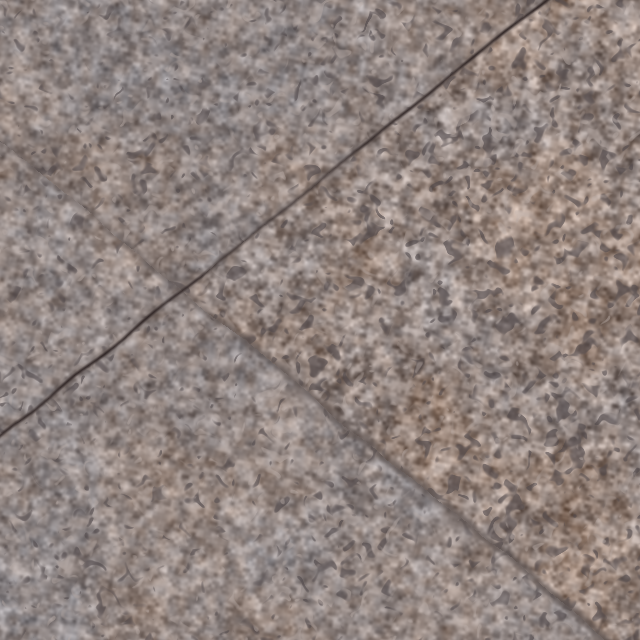
This texture is drawn by a WebGL 1 fragment shader. Its source:

```glsl
precision highp float;
// Speckled granite paving: four large slabs meeting at a diagonal cross of joints.

uniform vec2 u_resolution;

const vec2 CROSSING = vec2(0.285, 0.546);
const vec2 GAP_NORMAL = vec2(-0.625, 0.781);   // thin dark joint, rising
const vec2 SEAM_NORMAL = vec2(0.634, 0.773);   // wide dusty joint, falling
const float SLAB_SIZE = 1.2;

const vec3 STONE = vec3(0.568, 0.526, 0.514);
const vec3 DARK_FLECK = vec3(0.31, 0.28, 0.29);
const vec3 PALE_FLECK = vec3(0.73, 0.68, 0.66);
const vec3 GAP_COLOR = vec3(0.17, 0.13, 0.13);
const vec3 SEAM_COLOR = vec3(0.37, 0.33, 0.32);
const vec3 RUST_TINT = vec3(0.06, 0.0, -0.055);

float hash(vec2 p) {
  return fract(sin(dot(p, vec2(12.9898, 78.233))) * 43758.5453);
}

float noise(vec2 p) {
  vec2 i = floor(p);
  vec2 f = fract(p);
  f = f * f * (3.0 - 2.0 * f);
  float low = mix(hash(i), hash(i + vec2(1.0, 0.0)), f.x);
  float high = mix(hash(i + vec2(0.0, 1.0)), hash(i + vec2(1.0, 1.0)), f.x);
  return mix(low, high, f.y);
}

vec2 rotate(vec2 p, float angle) {
  float c = cos(angle);
  float s = sin(angle);
  return vec2(c * p.x - s * p.y, s * p.x + c * p.y);
}

// Signed brightness of the crystals, summed over turned octaves.
float grain(vec2 p) {
  float sum = 0.0;
  float frequency = 46.0;
  float amplitude = 0.15;
  for (int i = 0; i < 3; i++) {
    sum += amplitude * (noise(p * frequency) - 0.5);
    p = rotate(p, 0.9) + 3.7;
    frequency *= 1.9;
    amplitude = i == 0 ? 0.25 : 0.19;
  }
  return sum;
}

// Irregular flecks, gathered into loose clusters.
float flecks(vec2 p, float frequency, float threshold) {
  vec2 bend = vec2(noise(p * 55.0), noise(p * 55.0 + 19.0)) * 0.018;
  float cluster = noise(p * 11.0 + 5.0) - 0.5;
  float n = noise(rotate(p + bend, 0.6) * frequency);
  return smoothstep(threshold, threshold + 0.2, n + 0.2 * cluster);
}

vec3 granite(vec2 p, float warmth, float tone) {
  float mottle = noise(p * 7.0) - 0.5;
  float contrast = mix(0.88, 1.12, warmth);
  vec3 color = STONE + tone + 0.04 * mottle + contrast * grain(p);

  // Mineral tint, in broad stains and in single crystals
  float rust = 0.7 * noise(p * 9.0 + 31.0) + 0.5 * noise(p * 65.0 + 8.0) - 0.6;
  color += RUST_TINT * (rust + 0.3 * warmth);

  float dark = flecks(p + 2.3, 88.0, mix(0.75, 0.68, warmth));
  float pale = flecks(p + 6.1, 80.0, 0.75);
  color = mix(color, DARK_FLECK, 0.6 * dark);
  return mix(color, PALE_FLECK, 0.45 * pale);
}

// Soft-edged band around a line at signed distance d.
float band(float d, float halfWidth, float softness) {
  return 1.0 - smoothstep(halfWidth - softness, halfWidth + softness, abs(d));
}

void main() {
  vec2 uv = gl_FragCoord.xy / u_resolution.y;
  float pixel = 1.0 / u_resolution.y;
  vec2 fromCrossing = uv - CROSSING;

  // Distances to the two joints, with a slight wobble
  float gap = dot(fromCrossing, GAP_NORMAL) + 0.005 * (noise(uv * 17.0) - 0.5);
  float seam = dot(fromCrossing, SEAM_NORMAL) + 0.008 * (noise(uv * 15.0 + 40.0) - 0.5);

  // Each slab has its own grain, warmth and tone
  vec2 slab = floor(vec2(seam, gap) / SLAB_SIZE);
  float warmth = (1.0 - mod(slab.x, 2.0)) * mod(slab.y, 2.0);
  float tone = 0.02 * (hash(slab + 4.0) - 0.5);
  vec2 shift = 9.0 * vec2(hash(slab + 11.0), hash(slab + 23.0));
  vec3 color = granite(uv + shift, warmth, tone);

  // Dusty seam, fainter on the upper left
  float wear = 0.7 + 0.3 * noise(uv * 38.0);
  float seamStrength = mix(0.5, 0.8, smoothstep(0.2, 0.5, uv.x)) * wear;
  color = mix(color, SEAM_COLOR, seamStrength * band(seam, 0.006, 0.004 + pixel));

  // Dark gap with a shaded rim, partly filled just past the crossing
  float filled = smoothstep(0.29, 0.34, uv.x) * (1.0 - smoothstep(0.5, 0.6, uv.x));
  float gapStrength = mix(0.95, 0.5, filled) * wear;
  color = mix(color, SEAM_COLOR, 0.6 * wear * band(gap, 0.0045, 0.003 + pixel));
  color = mix(color, GAP_COLOR, gapStrength * band(gap, 0.002, 0.001 + pixel));

  gl_FragColor = vec4(clamp(color, 0.0, 1.0), 1.0);
}
```
